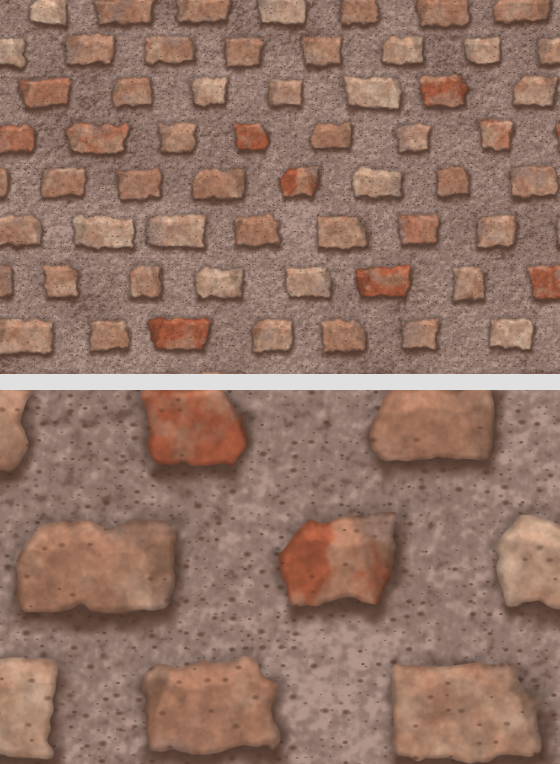
Top, the full canvas; bottom, a detail of the centre.
This texture is drawn by a Shadertoy shader. Its source:

```glsl
const vec3 MORTAR_DARK = vec3(0.42, 0.32, 0.28);
const vec3 MORTAR_MID = vec3(0.56, 0.46, 0.42);
const vec3 MORTAR_LIGHT = vec3(0.69, 0.58, 0.54);
const vec3 SHADOW = vec3(0.33, 0.22, 0.17);
const vec3 CLAY = vec3(0.63, 0.45, 0.36);
const vec3 CREAM = vec3(0.76, 0.64, 0.55);
const vec3 RUST = vec3(0.62, 0.34, 0.24);
const float COLUMNS = 7.0, ASPECT = 1.5;

float hash(vec2 p) {
    vec3 q = fract(p.xyx * 0.1031);
    q += dot(q, q.yzx + 33.33);
    return fract((q.x + q.y) * q.z);
}
vec4 hash4(vec2 p) { return vec4(hash(p + 11.3), hash(p + 37.7), hash(p + 71.9), hash(p + 93.1)); }

float noise(vec2 p) {
    vec2 i = floor(p), f = fract(p);
    f *= f * (3.0 - 2.0 * f);
    return mix(mix(hash(i), hash(i + vec2(1, 0)), f.x),
               mix(hash(i + vec2(0, 1)), hash(i + vec2(1, 1)), f.x), f.y);
}

float fbm(vec2 p, int octaves) {
    float sum = 0.0, amp = 0.5, total = 0.0;
    for (int i = 0; i < octaves; i++) {
        sum += amp * noise(p);
        total += amp;
        amp *= 0.6;
        p = mat2(1.6, 1.2, -1.2, 1.6) * p + 17.0;
    }
    return sum / total;
}

// Scattered small holes, one candidate per cell
float pits(vec2 p, float density) {
    vec2 cell = floor(p);
    vec4 r = hash4(cell);
    float d = length((p - cell - 0.3 - 0.4 * r.xy) * vec2(0.8, 1.2));
    return step(r.z, density) * (1.0 - smoothstep(0.04, 0.12 + 0.2 * r.w, d));
}

// Rough ground lit from above
vec3 mortar(vec2 p) {
    float slope = fbm(p * 55.0, 4) - fbm((p + vec2(-0.002, 0.005)) * 55.0, 4);
    float tone = 0.53 + 1.1 * slope + 0.7 * (fbm(p * 5.0, 3) - 0.5)
               + 0.7 * (fbm(p * 130.0, 2) - 0.5);
    vec3 color = mix(MORTAR_DARK, MORTAR_MID, smoothstep(0.0, 0.52, tone));
    color = mix(color, MORTAR_LIGHT, smoothstep(0.48, 1.0, tone));
    float holes = max(pits(p * 70.0, 0.35), 0.7 * pits(p * 125.0 + 5.0, 0.35));
    return mix(color, SHADOW, 0.65 * holes);
}

// Rows widen towards the bottom; y is measured downwards
float rowY(float row) { return 0.027 + row * (0.1035 + 0.00293 * row); }
float rowAt(float y) { return (sqrt(max(0.0107 + 0.01172 * (y - 0.027), 0.0)) - 0.1035) / 0.00586; }
float rowShift(float row) { return 0.113 + 0.0098 * row - 0.113 * mod(row, 2.0); }

// Tapered block with one chipped upper corner
float brickDistance(vec2 q, vec2 halfSize, vec4 r) {
    q.y += (r.x - 0.5) * 0.12 * q.x;
    q.x *= 1.0 - (0.2 * r.y - 0.06) * q.y / halfSize.y;
    vec2 e = abs(q) - halfSize + 0.007;
    float box = length(max(e, 0.0)) + min(max(e.x, e.y), 0.0) - 0.007;
    vec2 away = normalize(vec2(r.z < 0.5 ? -1.0 : 1.0, 0.9));
    return max(box, dot(q, away) - dot(halfSize, abs(away)) + 0.022 * r.w);
}

vec3 brickColor(vec2 q, vec2 p, vec2 halfSize, vec4 r, vec3 dust) {
    float blotch = fbm(p * 26.0 + 40.0 * r.x, 4);
    vec3 color = mix(CLAY, CREAM, clamp(r.x * 0.8 + 1.6 * (blotch - 0.5), 0.0, 1.0));
    color = mix(color, RUST, smoothstep(0.7, 0.95, r.y) * smoothstep(0.3, 0.6, blotch));
    // Pale top face and dim side face
    float ridge = halfSize.y * (0.35 + 0.4 * r.z) + 0.012 * (blotch - 0.5);
    color *= mix(0.96, 1.1, smoothstep(-0.003, 0.003, q.y - ridge));
    float side = (r.w < 0.6 ? -q.x : q.x) + 0.3 * q.y - halfSize.x * (0.5 + 0.35 * r.z);
    color *= 1.0 - 0.15 * smoothstep(-0.003, 0.004, side);
    // Grain, pores and clinging mortar
    color *= 0.8 + 0.4 * fbm(p * 95.0, 3);
    color = mix(color, SHADOW, 0.5 * pits(p * 75.0, 0.18));
    float cling = smoothstep(0.5, 0.75, fbm(p * 18.0 + 9.0, 3) + 0.12 * side / halfSize.x);
    return mix(color, dust, 0.65 * cling);
}

void mainImage(out vec4 fragColor, in vec2 fragCoord) {
    vec2 p = fragCoord / iResolution.xy * vec2(ASPECT, 1.0);
    float blur = 1.2 / iResolution.y, pitch = ASPECT / COLUMNS;
    vec3 ground = mortar(p), color = ground;
    vec2 warp = vec2(noise(p * 42.0), noise(p * 42.0 + 50.0)) - 0.5;
    warp = 0.011 * warp + 0.005 * (noise(p * 110.0) - 0.5);
    float nearRow = floor(rowAt(1.0 - p.y) + 0.5);
    for (float j = -1.0; j <= 1.0; j++) {
        float row = nearRow + j;
        float nearColumn = floor((p.x - rowShift(row)) / pitch + 0.5);
        for (float i = -1.0; i <= 1.0; i++) {
            vec2 id = vec2(nearColumn + i, row);
            vec4 place = hash4(id), look = hash4(id + 120.0);
            vec2 center = vec2(rowShift(row) + id.x * pitch, 1.0 - rowY(row));
            center += (place.xy - 0.5) * vec2(0.036, 0.01);
            vec2 halfSize = vec2(mix(0.042, 0.08, pow(place.z, 1.4)),
                                 0.032 + 0.0009 * row + 0.006 * place.w);
            vec2 q = p - center + warp;
            float d = brickDistance(q, halfSize, look);
            if (d > 0.04) continue;
            // Shadow thrown below, then the block itself
            float shade = brickDistance(q + vec2(-0.003, 0.012), halfSize, look);
            color = mix(color, SHADOW, 0.75 * (1.0 - smoothstep(-0.006, 0.012, shade)));
            color *= 1.0 - 0.16 * (1.0 - smoothstep(0.0, 0.014, d));
            vec3 face = brickColor(q, p, halfSize, look, ground);
            face *= 1.0 - 0.22 * smoothstep(-0.007, 0.0, d);
            color = mix(color, face, 1.0 - smoothstep(-blur, blur, d));
        }
    }
    fragColor = vec4(color, 1.0);
}
```
